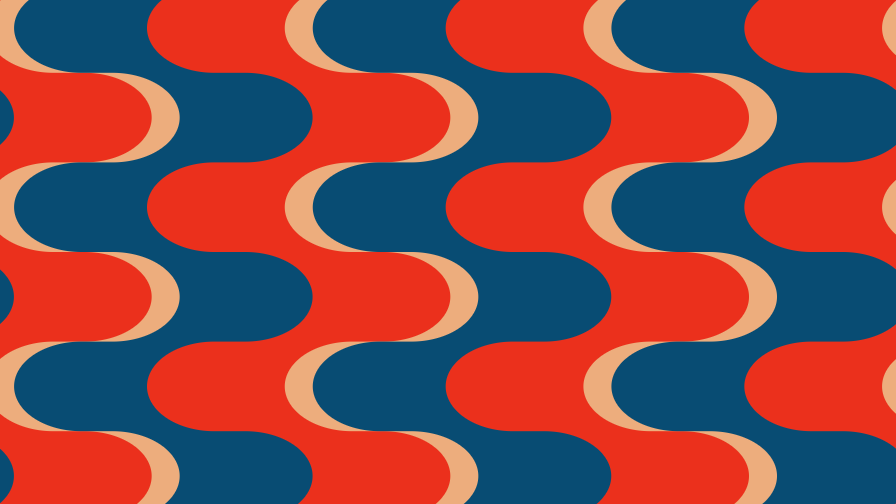
A WebGL 1 fragment shader for this pattern:

```glsl
precision highp float;

uniform vec2 u_resolution;

// Lengths are fractions of the canvas width
const float PERIOD = 1.0 / 3.0;
const vec2 BEND_RADII = vec2(0.075, 0.05);
const float HALF_FLAT = 0.0174;
const float HALF_BAND = 0.0898;
const float CREAM_WIDTH = 0.03125;

const vec3 RED = vec3(0.92, 0.19, 0.11);
const vec3 BLUE = vec3(0.03, 0.30, 0.45);
const vec3 CREAM = vec3(0.93, 0.68, 0.49);

// Approximate signed distance to an ellipse, negative inside
float ellipseDistance(vec2 p, vec2 radii) {
  vec2 scaled = p / radii;
  float k = max(length(scaled), 0.0001);
  float slope = max(length(scaled / radii), 0.001);
  return k * (k - 1.0) / slope;
}

// Signed distance to a vertical meander, positive on its right
float meanderDistance(vec2 p, vec2 radii, float halfFlat) {
  float rowHeight = 2.0 * radii.y;
  float row = floor(p.y / rowHeight);
  float side = 2.0 * mod(row, 2.0) - 1.0;
  float v = abs(p.y - (row + 0.5) * rowHeight);
  float u = side * p.x;

  // Bend of this row, or the opposite bend of the nearest row
  float ownBend = ellipseDistance(vec2(max(u - halfFlat, 0.0), v), radii);
  float nextBend = -ellipseDistance(vec2(u + halfFlat, rowHeight - v), radii);
  return side * (u > -halfFlat ? ownBend : nextBend);
}

// Fills everything to the right of a meander centred at x
vec3 fillRight(vec3 base, vec3 fill, vec2 p, float x, float pixel) {
  float d = meanderDistance(p - vec2(x, 0.0), BEND_RADII, HALF_FLAT);
  return mix(base, fill, clamp(0.5 + d / pixel, 0.0, 1.0));
}

void main() {
  vec2 p = (gl_FragCoord.xy - 0.5 * u_resolution) / u_resolution.x;
  float pixel = 1.0 / u_resolution.x;
  vec3 color = RED;

  // Bands overlap from left to right
  for (int i = -2; i <= 2; i++) {
    float x = float(i) * PERIOD;
    color = fillRight(color, CREAM, p, x - HALF_BAND, pixel);
    color = fillRight(color, BLUE, p, x - HALF_BAND + CREAM_WIDTH, pixel);
    color = fillRight(color, RED, p, x + HALF_BAND, pixel);
  }

  gl_FragColor = vec4(color, 1.0);
}
```
